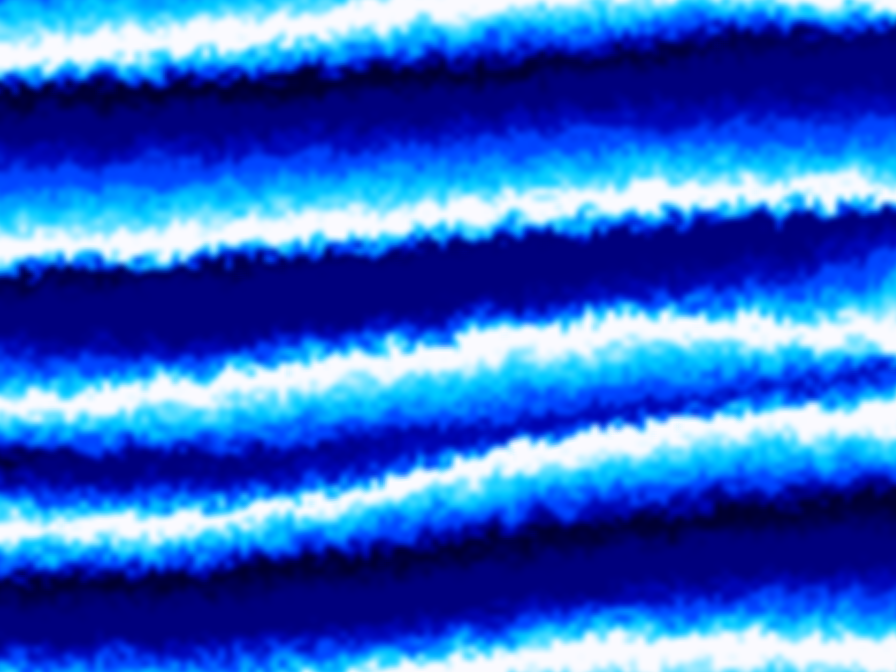
A WebGL 1 fragment shader for this background:

```glsl
precision highp float;
// Ragged bands of blue water: white crests rise gently to the right over navy troughs.
// Each crest and trough is a swaying curve; a tone runs between neighbouring curves and
// picks a colour from a blue ramp. Noise frays the edges, and a small blur softens them.

uniform vec2 u_resolution;

const int BANDS = 5;
const float FRAY_FINE = 3.0;      // vertical fray, percent of height
const float FRAY_COARSE = 1.8;
const float FINE_CELLS = 88.0;    // noise cells per canvas height
const float COARSE_CELLS = 26.0;
const float BLUR_STEP = 0.0034;   // tap spacing, share of height
const float BLUR_FALLOFF = 0.22;
const float TROUGH_LIFT = 0.22;   // navy glow between abyss and royal
const float TAU = 6.2831853;

const vec3 ABYSS = vec3(0.0, 0.0, 0.18);
const vec3 NAVY = vec3(0.0, 0.0, 0.49);
const vec3 ROYAL = vec3(0.0, 0.02, 0.71);
const vec3 AZURE = vec3(0.0, 0.27, 1.0);
const vec3 SKY = vec3(0.0, 0.60, 1.0);
const vec3 CYAN = vec3(0.0, 0.79, 1.0);
const vec3 ICE = vec3(0.42, 0.88, 1.0);
const vec3 FOAM = vec3(0.98, 0.98, 1.0);

float hash(vec2 p) {
  vec3 q = fract(vec3(p.xyx) * 0.1031);
  q += dot(q, q.yzx + 33.33);
  return fract((q.x + q.y) * q.z);
}

float noise(vec2 p) {
  vec2 i = floor(p);
  vec2 f = fract(p);
  f = f * f * (3.0 - 2.0 * f);
  return mix(mix(hash(i), hash(i + vec2(1.0, 0.0)), f.x),
             mix(hash(i + vec2(0.0, 1.0)), hash(i + 1.0), f.x), f.y);
}

// Parabola through values at the left, middle and right edges.
float through(vec3 k, float x) {
  return k.x * (1.0 - x) * (1.0 - 2.0 * x) + k.y * 4.0 * x * (1.0 - x)
       + k.z * x * (2.0 * x - 1.0);
}

// Curve depth: xyz are edge, middle, edge; w is the size of the sway.
float curve(vec4 k, float x) {
  return through(k.xyz, x) + k.w * sin(TAU * x);
}

vec3 waterColor(float t) {
  vec3 c = mix(ABYSS, NAVY, smoothstep(0.0, 0.05, t));
  c = mix(c, ROYAL, smoothstep(0.09, 0.17, t));
  c = mix(c, AZURE, smoothstep(0.17, 0.28, t));
  c = mix(c, SKY, smoothstep(0.32, 0.45, t));
  c = mix(c, CYAN, smoothstep(0.45, 0.56, t));
  c = mix(c, ICE, smoothstep(0.56, 0.72, t));
  return mix(c, FOAM, smoothstep(0.70, 0.85, t));
}

// Depth of a point in percent from the top, shifted by noise.
float frayedDepth(vec2 p) {
  return 100.0 * (1.0 - p.y)
    + FRAY_FINE * (noise(p * FINE_CELLS + 9.0) - 0.5)
    + FRAY_COARSE * (noise(p * COARSE_CELLS + 71.0) - 0.5);
}

void main() {
  float x = gl_FragCoord.x / u_resolution.x;
  vec2 p = gl_FragCoord.xy / u_resolution.y;

  // Crest and trough depths, in percent of height from the top.
  vec4 crest[BANDS];
  crest[0] = vec4(8.7, 0.5, 0.0, 2.1);
  crest[1] = vec4(37.3, 32.4, 29.3, 1.2);
  crest[2] = vec4(60.8, 51.2, 50.7, 1.9);
  crest[3] = vec4(78.1, 69.4, 61.6, 2.8);
  crest[4] = vec4(102.8, 99.1, 97.2, 2.0);
  vec4 trough[BANDS + 1];
  trough[0] = vec4(-14.0, -17.0, -17.0, 0.0);
  trough[1] = vec4(13.5, 10.2, 4.2, 0.2);
  trough[2] = vec4(40.8, 37.0, 32.2, 0.6);
  trough[3] = vec4(67.4, 64.6, 54.7, 1.2);
  trough[4] = vec4(86.8, 81.3, 73.8, 0.8);
  trough[5] = vec4(111.0, 111.0, 108.0, 0.0);

  // Trough tone and steepness of the climb to the next crest, across x.
  vec3 floorTone[BANDS + 1];
  floorTone[0] = vec3(0.0);
  floorTone[1] = vec3(0.0, 0.0, 0.03);
  floorTone[2] = vec3(0.01, 0.03, 0.07);
  floorTone[3] = vec3(0.0, 0.13, 0.18);
  floorTone[4] = vec3(0.0);
  floorTone[5] = vec3(0.0);
  vec3 climb[BANDS];
  climb[0] = vec3(2.1);
  climb[1] = vec3(2.5, 2.4, 3.2);
  climb[2] = vec3(3.4, 7.0, 1.4);
  climb[3] = vec3(2.2, 4.0, 1.5);
  climb[4] = vec3(4.4, 4.6, 3.4);

  // Evaluate the curves once for this column.
  float peak[BANDS];
  float steep[BANDS];
  float start[BANDS + 1];
  float base[BANDS + 1];
  for (int i = 0; i <= BANDS; i++) {
    start[i] = curve(trough[i], x);
    base[i] = through(floorTone[i], x);
  }
  for (int i = 0; i < BANDS; i++) {
    peak[i] = curve(crest[i], x);
    steep[i] = through(climb[i], x);
  }

  // Weighted taps soften the frayed colour steps.
  vec4 sum = vec4(0.0);
  for (int j = 0; j < 25; j++) {
    vec2 tap = vec2(mod(float(j), 5.0), floor(float(j) / 5.0)) - 2.0;
    float depth = frayedDepth(p + tap * BLUR_STEP);

    // Tone: climbs from a trough to its crest, then falls to the next trough.
    float tone = 0.0;
    for (int i = 0; i < BANDS; i++) {
      if (depth >= start[i] && depth < start[i + 1]) {
        float rise = clamp((depth - start[i]) / (peak[i] - start[i]), 0.0, 1.0);
        float fall = clamp((depth - peak[i]) / (start[i + 1] - peak[i]), 0.0, 1.0);
        float up = mix(base[i], 1.0, pow(rise, steep[i])) + TROUGH_LIFT * rise * (1.0 - rise);
        tone = depth < peak[i] ? up : mix(1.0, base[i + 1], fall);
      }
    }
    sum += vec4(waterColor(tone), 1.0) * exp(-BLUR_FALLOFF * dot(tap, tap));
  }
  gl_FragColor = vec4(sum.rgb / sum.a, 1.0);
}
```
